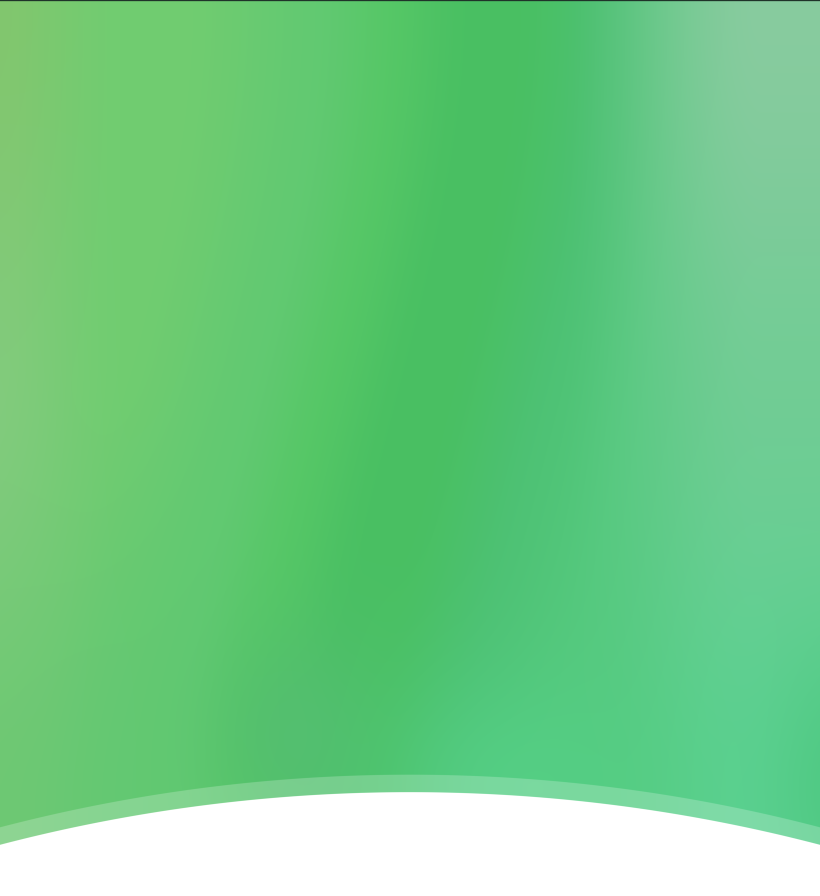
Reproduce this background procedurally as a Shadertoy shader.

```glsl
// Coverage of a disc whose top sits at apexHeight on the centre line
float hillMask(vec2 p, float apexHeight, float pixel) {
    float radius = 1.811;
    float dist = length(p - vec2(0.0, apexHeight - radius)) - radius;
    return 1.0 - smoothstep(-0.7 * pixel, 0.7 * pixel, dist);
}

// Soft elliptical glow
float glow(vec2 uv, vec2 centre, vec2 size) {
    vec2 q = (uv - centre) / size;
    return exp(-dot(q, q));
}

vec3 greenBackdrop(vec2 uv) {
    // Leaning axis of the deep green band
    float axis = mix(0.46, 0.63, smoothstep(0.1, 1.0, uv.y));
    float d = uv.x - axis;
    float rise = smoothstep(0.1, 0.6, uv.y);
    float upper = smoothstep(0.5, 1.0, uv.y);

    // Left side: olive edge into leaf green
    vec3 olive = mix(vec3(0.43, 0.785, 0.45), vec3(0.51, 0.796, 0.49), rise);
    olive = mix(olive, vec3(0.51, 0.776, 0.43), upper);
    vec3 leaf = mix(vec3(0.40, 0.78, 0.45), vec3(0.44, 0.80, 0.44), rise);
    vec3 color = mix(olive, leaf, smoothstep(-0.02, 0.16, uv.x));
    color = mix(color, vec3(0.38, 0.787, 0.443), smoothstep(-0.42, -0.22, d));
    color = mix(color, vec3(0.335, 0.78, 0.40), smoothstep(-0.25, -0.14, d));

    // Deep band and its cooler right flank
    color = mix(color, vec3(0.286, 0.75, 0.384), smoothstep(-0.17, -0.05, d));
    color = mix(color, vec3(0.30, 0.755, 0.45), smoothstep(-0.01, 0.13, d));
    color = mix(color, vec3(0.33, 0.785, 0.49), smoothstep(0.08, 0.25, d));

    // Pale right side
    vec3 mint = mix(vec3(0.36, 0.82, 0.57), vec3(0.44, 0.80, 0.58), rise);
    mint = mix(mint, vec3(0.53, 0.795, 0.62), upper);
    color = mix(color, mint, smoothstep(0.68, 0.93, uv.x));

    // Local tints near the lower edge and the right corner
    color = mix(color, vec3(0.33, 0.74, 0.44), 0.8 * glow(uv, vec2(0.36, 0.18), vec2(0.10, 0.12)));
    color = mix(color, vec3(0.33, 0.81, 0.52), 0.9 * glow(uv, vec2(0.64, 0.12), vec2(0.17, 0.13)));
    color = mix(color, vec3(0.30, 0.78, 0.50), 0.8 * glow(uv, vec2(1.03, 0.12), vec2(0.09, 0.16)));
    return color;
}

void mainImage(out vec4 fragColor, in vec2 fragCoord) {
    vec2 uv = fragCoord / iResolution.xy;
    vec2 p = (fragCoord - vec2(0.5 * iResolution.x, 0.0)) / iResolution.y;
    float pixel = 1.0 / iResolution.y;
    vec3 color = greenBackdrop(uv);

    // Translucent rim above the white hill
    color = mix(color, vec3(1.0), 0.22 * hillMask(p, 0.1354, pixel));
    color = mix(color, vec3(1.0), hillMask(p, 0.1159, pixel));

    // Thin dark line along the top
    float line = clamp((uv.y - 0.9987) / pixel + 0.5, 0.0, 1.0);
    color = mix(color, vec3(0.12, 0.20, 0.16), line);

    fragColor = vec4(color, 1.0);
}
```
